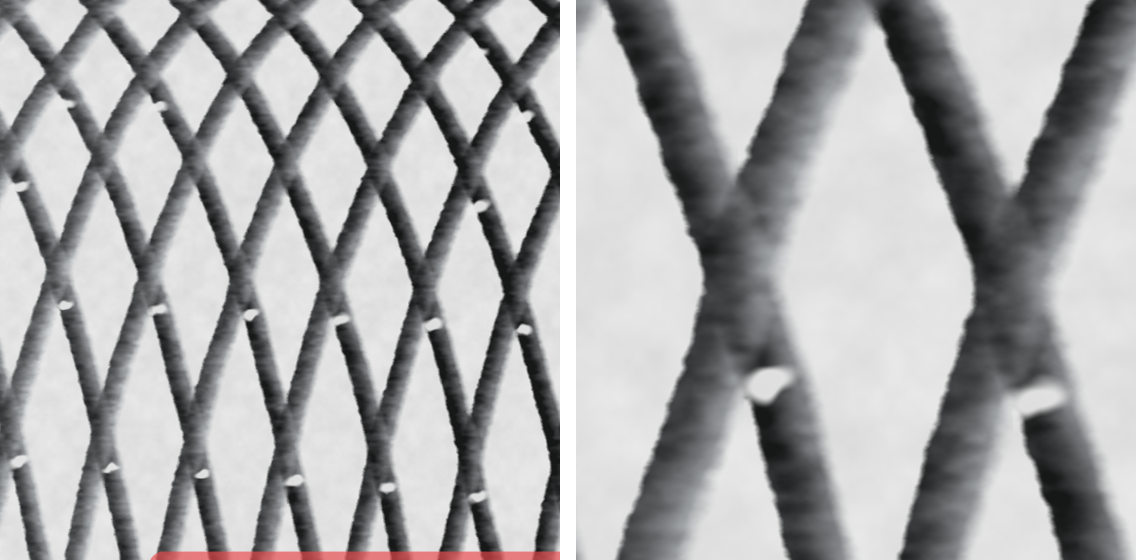
Left, the full canvas; right, a detail of the centre.
Reproduce this pattern procedurally as a Shadertoy shader.

```glsl
// Expanded metal mesh of worn grey strands, stretching downward, over a pale wall.
#define PITCH 0.164       // horizontal spacing of the joints
#define SHIFT_X 0.021     // column of the first joint
#define FIRST_ROW 0.026   // height of the first joint row, from the top
#define ROW_SCALE 0.2913  // size of the row progression
#define ROW_GROWTH 1.38   // ratio of successive row gaps
#define HALF_WIDTH 0.0198 // half thickness of a strand
#define ROUGHNESS 0.0055  // raggedness of the strand edges
#define WEAR 0.24         // tonal mottling on the metal
#define WALL vec3(0.885, 0.886, 0.885)
#define BAR_COLOR vec3(0.92, 0.28, 0.29)

float hash(vec2 p) {
    vec3 h = fract(vec3(p.xyx) * 0.1031);
    h += dot(h, h.yzx + 33.33);
    return fract((h.x + h.y) * h.z);
}

float noise(vec2 p) {
    vec2 i = floor(p), f = fract(p);
    f = f * f * (3.0 - 2.0 * f);
    return mix(mix(hash(i), hash(i + vec2(1, 0)), f.x),
               mix(hash(i + vec2(0, 1)), hash(i + vec2(1, 1)), f.x), f.y);
}

float fbm(vec2 p) {
    float sum = 0.0, amp = 0.5;
    for (int i = 0; i < 4; i++) {
        sum += amp * noise(p);
        p = p * 2.03 + 17.7;
        amp *= 0.5;
    }
    return sum / 0.9375;
}

// Signed offset to the nearest integer
float wrap(float x) { return x - floor(x + 0.5); }

float smoothMin(float a, float b, float k) {
    float h = max(k - abs(a - b), 0.0) / k;
    return min(a, b) - h * h * k * 0.25;
}

// Bright chip at the lower right of some joints
float chipMask(vec2 q, float u, float row) {
    float n = floor(row);
    float column = floor(u - 0.5 * n + 0.5) + 0.5 * n;
    float jointY = FIRST_ROW + ROW_SCALE * (pow(ROW_GROWTH, n) - 1.0);
    float seed = hash(vec2(column * 2.0 + 31.0, n + 9.0));
    vec2 d = vec2((u - column) * PITCH - 0.014, q.y - jointY - 0.061);
    d.y += 0.25 * d.x + 0.008 * (noise(q * 90.0) - 0.5);
    d /= vec2(0.022, 0.0115) * mix(0.75, 1.1, seed);
    float strength = n > 2.5 ? 1.0 : step(n > 1.5 ? 0.45 : 0.8, seed);
    return strength * (1.0 - smoothstep(0.45, 1.1, length(d)));
}

void mainImage(out vec4 fragColor, in vec2 fragCoord) {
    vec2 uv = fragCoord / iResolution.xy;
    float pixel = 1.0 / iResolution.y;
    vec2 p = vec2(uv.x, 1.0 - uv.y);

    // Tilted rows with geometric growth, slightly bent
    vec2 q = p + 0.006 * (vec2(noise(p * 9.0), noise(p * 9.0 + 40.0)) - 0.5);
    q.y -= (0.015 + 0.07 * p.y) * (p.x - 0.43);
    float u = (q.x - SHIFT_X) / PITCH;
    float stretch = max(1.0 + (q.y - FIRST_ROW) / ROW_SCALE, 0.1);
    float row = log(stretch) / log(ROW_GROWTH);
    float slope = 0.5 * PITCH / (ROW_SCALE * log(ROW_GROWTH) * stretch);
    float toNormal = PITCH * inversesqrt(1.0 + slope * slope);

    // Distances to the falling and rising strands, positive to the right
    float fall = wrap(u - 0.5 * row) * toNormal;
    float rise = wrap(u + 0.5 * row) * toNormal;
    float ragged = ROUGHNESS * (fbm(p * vec2(65.0, 110.0)) - 0.5);
    float dist = smoothMin(abs(fall), abs(rise), 0.007) - HALF_WIDTH + ragged;

    // Position across the metal, blended where strands join
    vec2 cover = 1.0 - smoothstep(0.6, 1.3, abs(vec2(fall, rise)) / HALF_WIDTH);
    float side = dot(cover, vec2(fall, rise)) / (cover.x + cover.y + 1e-4) / HALF_WIDTH;
    float soft = mix(0.0025, 0.008, smoothstep(-0.1, 0.9, side)) + pixel;
    float metal = 1.0 - smoothstep(-soft, 0.6 * soft, dist);

    // Metal lit from the right, darkening across the canvas
    float tone = mix(0.17, 0.59, smoothstep(-0.75, 1.1, side));
    tone += mix(0.12, -0.10, p.x) - 0.05 * (cover.x - cover.y);
    tone += WEAR * (fbm(p * vec2(38.0, 55.0) + 5.0) - 0.5);
    tone += 0.10 * (noise(p * vec2(70.0, 170.0)) - 0.5);
    vec3 metalColor = max(tone, 0.09) * vec3(0.98, 1.0, 1.02);

    // Mottled wall, mesh and chips
    vec3 color = WALL + 0.07 * (fbm(p * 42.0 + 60.0) - 0.5);
    color = mix(color, metalColor, metal);
    color = mix(color, vec3(0.91), 0.95 * chipMask(q, u, row));

    // Translucent bar along the lower edge, rounded at its left end
    vec2 corner = max(vec2(0.292, 1.011) - p, 0.0);
    float bar = length(corner) - 0.026;
    float barMask = 1.0 - smoothstep(-pixel, pixel, bar);
    color = mix(color, BAR_COLOR, 0.66 * barMask);

    fragColor = vec4(clamp(color, 0.0, 1.0), 1.0);
}
```
